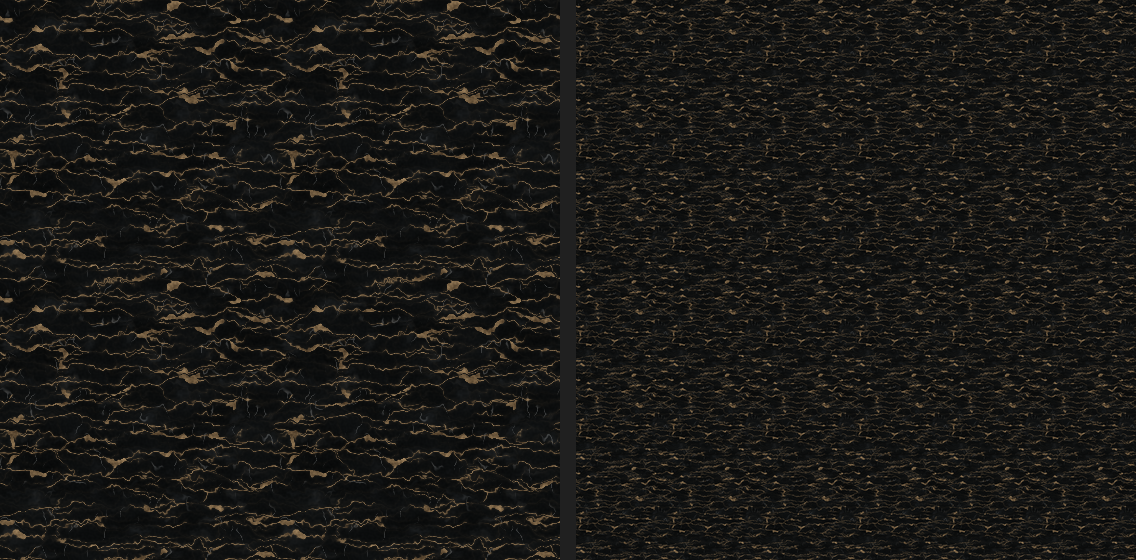
Left, the tile; right, the same tile 3 across and 3 down.
This texture is drawn by a Shadertoy shader. Its source:

```glsl
vec2 hash2(vec2 c) {
    vec3 q = fract(c.xyx * vec3(0.1031, 0.1030, 0.0973));
    q += dot(q, q.yzx + 33.33);
    return fract((q.xx + q.yz) * q.zy);
}

// Gradient noise, about -1 to 1, that wraps at every whole unit of p
float slope(vec2 cell, vec2 freq, vec2 offset, float seed) {
    float a = 6.2832 * hash2(mod(cell, freq) + seed).x;
    return dot(vec2(cos(a), sin(a)), offset);
}

float noise(vec2 p, vec2 freq, float seed) {
    p *= freq;
    vec2 i = floor(p), f = fract(p), e = vec2(1, 0);
    vec2 u = f * f * f * (f * (f * 6.0 - 15.0) + 10.0);
    float low = mix(slope(i, freq, f, seed), slope(i + e.xy, freq, f - e.xy, seed), u.x);
    float high = mix(slope(i + e.yx, freq, f - e.yx, seed), slope(i + e.xx, freq, f - e.xx, seed), u.x);
    return 1.5 * mix(low, high, u.y);
}

float fbm(vec2 p, vec2 freq, float seed) {
    float sum = 0.0, amp = 0.55;
    for (int k = 0; k < 4; k++) {
        sum += amp * noise(p, freq, seed + 17.0 * float(k));
        freq *= 2.0;
        amp *= 0.5;
    }
    return sum;
}

vec2 site(vec2 cell, vec2 cells, float seed) {
    return 0.05 + 0.9 * hash2(mod(cell, cells) + seed);
}

// Distance to the borders of flattened cells; steep borders fade out
float veinDistance(vec2 p, vec2 cells, float seed) {
    p *= cells;
    vec2 i = floor(p), f = fract(p), nearest = vec2(9);
    for (int y = -1; y <= 1; y++)
    for (int x = -1; x <= 1; x++) {
        vec2 o = vec2(x, y);
        vec2 r = o + site(i + o, cells, seed) - f;
        if (dot(r, r) < dot(nearest, nearest)) nearest = r;
    }
    float best = 1.0;
    for (int y = -2; y <= 2; y++)
    for (int x = -2; x <= 2; x++) {
        vec2 o = vec2(x, y);
        vec2 r = o + site(i + o, cells, seed) - f;
        vec2 gap = r - nearest;
        if (dot(gap, gap) < 0.0001) continue;
        vec2 n = normalize(gap);
        float d = dot(0.5 * (nearest + r), n) / length(n * cells);
        best = min(best, d + 0.006 * (1.0 - smoothstep(0.05, 0.4, abs(n.y))));
    }
    return best;
}

void mainImage(out vec4 fragColor, in vec2 fragCoord) {
    // Two whole repeats each way
    vec2 p = 2.0 * fragCoord / iResolution.xy;
    float pixel = 2.0 / iResolution.y;

    // Ragged, cracked warping
    vec2 q = p + vec2(0.035, 0.028) * vec2(fbm(p, vec2(7, 9), 3.0), fbm(p, vec2(9, 9), 41.0));
    q += 0.008 * vec2(noise(p, vec2(34, 38), 7.0), noise(p, vec2(40, 34), 29.0));
    q += 0.0035 * vec2(noise(p, vec2(74, 70), 15.0), noise(p, vec2(78, 72), 49.0));

    // Smoky black stone
    float smoke = fbm(q, vec2(4, 9), 11.0);
    float mist = smoothstep(0.1, 0.7, fbm(q, vec2(10, 15), 91.0));
    float grain = noise(p, vec2(110, 110), 5.0);
    vec3 color = vec3(0.044, 0.051, 0.053) + vec3(0.028, 0.031, 0.033) * smoke;
    color += 0.010 * grain + vec3(0.055, 0.058, 0.062) * mist;

    // Grey hairlines, upright and slanted
    float crack = abs(noise(q, vec2(19, 9), 63.0));
    float shown = smoothstep(0.1, 0.55, noise(p, vec2(13, 16), 77.0));
    color += vec3(0.19, 0.19, 0.19) * shown * (1.0 - smoothstep(0.0, 0.07, crack));

    // Gold veins that thin out and swell into ragged patches
    float presence = smoothstep(-0.5, -0.05, noise(q, vec2(6, 11), 19.0));
    float swell = smoothstep(0.32, 0.6, noise(q, vec2(11, 19), 53.0));
    float width = mix(-0.004, 0.0014, presence) + 0.011 * swell * presence;
    float vein = veinDistance(q, vec2(5, 16), 8.0) - width;

    // Finer branches gathered in small clusters
    float cluster = smoothstep(-0.15, 0.3, noise(q, vec2(6, 11), 37.0));
    float branch = veinDistance(q, vec2(9, 25), 31.0) - mix(-0.005, 0.0009, cluster);
    float d = min(vein, branch);

    // Brown glow, then gold whose brightness wanders along each vein
    color += vec3(0.080, 0.062, 0.042) * exp(-max(d, 0.0) * 240.0);
    float mottle = 0.5 + 0.8 * fbm(p, vec2(24, 30), 23.0) + 0.25 * grain;
    vec3 gold = mix(vec3(0.31, 0.24, 0.16), vec3(0.68, 0.56, 0.40), clamp(mottle, 0.0, 1.0));
    gold *= 1.0 - 0.12 * swell;
    color = mix(color, gold, 1.0 - smoothstep(-0.5 * pixel, 0.5 * pixel, d));

    fragColor = vec4(color, 1.0);
}
```
